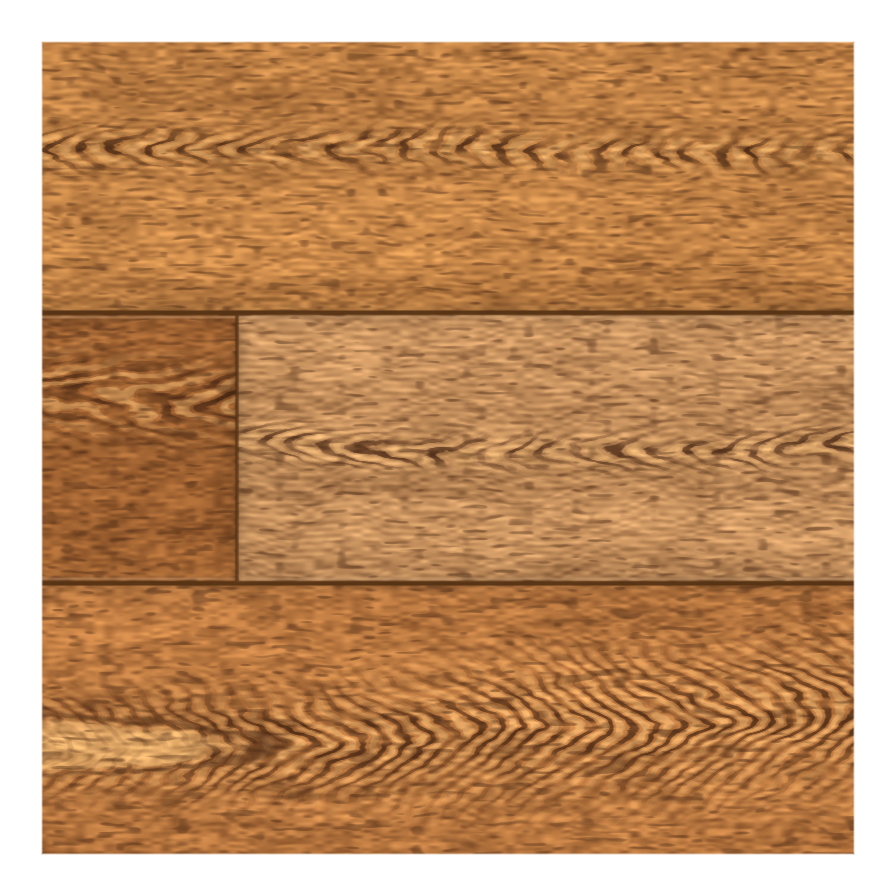
Write a Shadertoy shader that draws this texture.

```glsl
const float MARGIN = 0.047;       // white border, canvas units
const float ROWS = 3.0;           // planks down the panel
const float JOINT_X = 0.240;      // butt joint in the middle row
const float SEAM_HALF = 0.0028;
const float JOINT_HALF = 0.0022;
const float GRAIN_STRENGTH = 0.62;
const float PORE_STRENGTH = 0.42;
const float VEIN_STRENGTH = 0.78;

const vec3 WHITE = vec3(1.0);
const vec3 SEAM = vec3(0.34, 0.20, 0.08);
const vec3 BEVEL = vec3(0.80, 0.62, 0.45);
const vec3 VEIN = vec3(0.29, 0.16, 0.08);
const vec3 PALE = vec3(0.94, 0.73, 0.46);

// Planks: bottom, middle left, middle right, top
const vec3 PLANK[4] = vec3[4](
    vec3(0.73, 0.47, 0.25), vec3(0.62, 0.38, 0.19),
    vec3(0.78, 0.57, 0.37), vec3(0.77, 0.52, 0.28));
// Figure of each plank: centre height, half height, rings per unit, slope
const vec4 FIGURE[4] = vec4[4](
    vec4(0.130, 0.052, 36.0, 1.3), vec4(0.565, 0.045, 13.0, -3.5),
    vec4(0.500, 0.022, 21.0, -3.2), vec4(0.870, 0.022, 25.0, -2.2));

float hash(vec2 p) {
    return fract(sin(dot(p, vec2(127.1, 311.7))) * 43758.5453);
}

float noise(vec2 p) {
    vec2 i = floor(p), f = fract(p);
    f = f * f * (3.0 - 2.0 * f);
    return mix(mix(hash(i), hash(i + vec2(1, 0)), f.x),
               mix(hash(i + vec2(0, 1)), hash(i + vec2(1, 1)), f.x), f.y);
}

// Noise centred on zero, halving in strength per octave
float fbm(vec2 p) {
    float sum = 0.0, amp = 0.5;
    for (int i = 0; i < 4; i++) {
        sum += amp * (noise(p) - 0.5);
        p = p * 2.03 + 17.3;
        amp *= 0.5;
    }
    return sum;
}

// Fine streaks and dark pores running along the plank
vec3 addGrain(vec3 col, vec2 p, float seed) {
    vec2 q = p + seed * vec2(3.7, 5.3);
    q.y += 0.012 * fbm(q * vec2(14.0, 22.0));
    float bands = fbm(q * vec2(1.5, 17.0));
    float streaks = noise(q * vec2(24.0, 115.0)) - 0.5;
    float fibres = noise(q * vec2(85.0, 235.0)) - 0.5;
    float tone = 0.55 * bands + 0.35 * streaks + 0.6 * fibres;
    col *= 1.0 + GRAIN_STRENGTH * tone * vec3(0.85, 1.0, 1.15);
    float pores = smoothstep(0.62, 0.92, noise(q * vec2(52.0, 190.0) + 31.0));
    return mix(col, VEIN, PORE_STRENGTH * pores);
}

// Nested arches of dark latewood with pale wood between them
vec3 addFigure(vec3 col, vec2 p, int id) {
    vec4 fig = FIGURE[id];
    vec2 q = p + float(id) * 7.1;
    float d = p.y - fig.x + 0.035 * fbm(q * vec2(5.0, 4.0));
    float halfHeight = fig.y;
    if (id == 0) {
        d -= 0.05 * p.x * p.x;
        halfHeight += 0.045 * p.x;
    }
    float arch = p.x + fig.w * sqrt(d * d + 0.00004);
    float phase = fig.z * arch + 2.6 * fbm(q * vec2(7.0, 24.0))
                + 0.5 * fbm(q * vec2(45.0, 90.0));
    float ring = 0.5 + 0.5 * sin(6.2832 * phase);
    float mask = exp(-pow(abs(d) / halfHeight, 2.0));
    float broken = smoothstep(0.2, 0.6, noise(q * vec2(28.0, 70.0)));
    float vein = smoothstep(0.62, 0.96, ring) * mix(0.35, 1.0, broken);
    float gap = smoothstep(0.5, 0.1, ring);

    // Long pale heart at the left end of the bottom plank
    if (id == 0) {
        float heart = length(vec2(p.x / 0.26, d / 0.036)) + 0.5 * fbm(q * vec2(14.0, 40.0));
        float core = 1.0 - smoothstep(0.75, 0.95, heart);
        float rim = smoothstep(0.12, 0.02, abs(heart - 1.0));
        vein = max(vein * (1.0 - 0.8 * core), 0.8 * rim);
        gap = max(gap, 1.5 * core);
    }
    col = mix(col, PALE, 0.5 * gap * mask);
    return mix(col, VEIN, VEIN_STRENGTH * vein * mask);
}

void mainImage(out vec4 fragColor, in vec2 fragCoord) {
    vec2 uv = fragCoord / iResolution.xy;
    vec2 p = (uv - MARGIN) / (1.0 - 2.0 * MARGIN);
    float soft = 1.3 / min(iResolution.x, iResolution.y);

    // Choose the plank
    float row = clamp(floor(p.y * ROWS), 0.0, ROWS - 1.0);
    bool middle = row == 1.0;
    int id = row == 0.0 ? 0 : (middle ? (p.x < JOINT_X ? 1 : 2) : 3);

    // Wood
    vec3 col = addFigure(PLANK[id], p, id);
    col = addGrain(col, p, float(id));

    // Seams, with a worn pale bevel along the middle row
    float seamDist = min(abs(p.y - 1.0 / ROWS), abs(p.y - 2.0 / ROWS));
    float jointDist = middle ? abs(p.x - JOINT_X) : 1.0;
    float wear = 0.6 + 0.4 * noise(p * vec2(40.0, 9.0));
    float bevel = middle ? smoothstep(0.003, 0.0, abs(seamDist - 0.0055)) : 0.0;
    col *= 1.0 - 0.22 * exp(-min(seamDist, jointDist) / 0.008);
    col = mix(col, BEVEL, 0.55 * bevel * wear);
    float seam = 1.0 - smoothstep(SEAM_HALF - soft, SEAM_HALF + soft, seamDist);
    float joint = 1.0 - smoothstep(JOINT_HALF - soft, JOINT_HALF + soft, jointDist);
    col = mix(col, SEAM, max(seam, 0.8 * joint) * mix(0.8, 1.0, wear));

    // White border
    vec2 edge = abs(uv - 0.5) - (0.5 - MARGIN);
    float panel = 1.0 - smoothstep(-soft, soft, max(edge.x, edge.y));
    fragColor = vec4(mix(WHITE, clamp(col, 0.0, 1.0), panel), 1.0);
}
```
